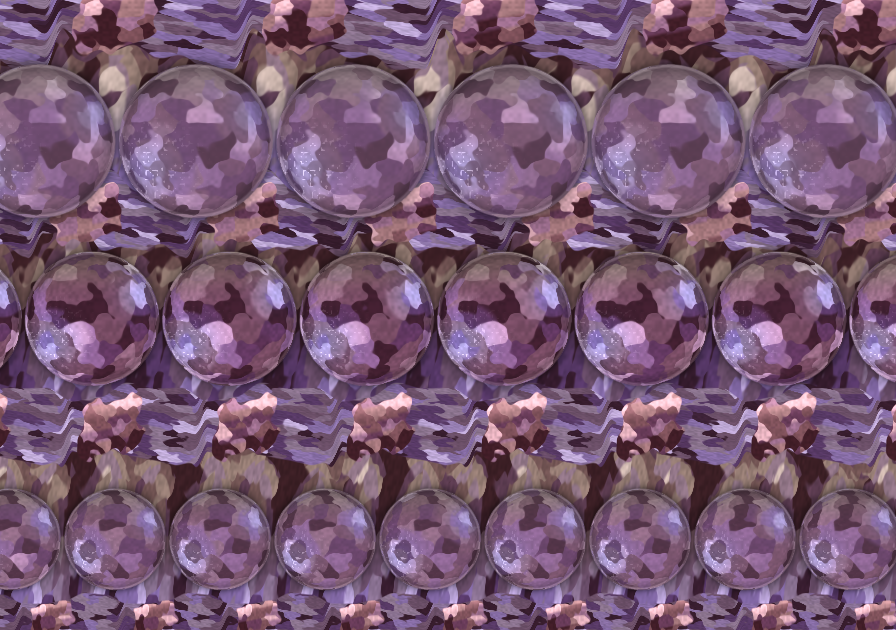
A WebGL 1 fragment shader for this pattern:

```glsl
precision highp float;
// Three rows of faceted glass orbs before terraces of painted rock.
// Every row repeats at its own spacing; tiling Voronoi patches supply the
// brush dabs, and a per-cell jitter makes each repeat slightly different.
uniform vec2 u_resolution;

#define DARK vec3(0.22, 0.115, 0.16)
#define PLUM vec3(0.35, 0.23, 0.36)
#define MAUVE vec3(0.43, 0.32, 0.37)
#define ROSE vec3(0.56, 0.47, 0.51)
#define LILAC vec3(0.54, 0.44, 0.59)
#define PALE vec3(0.78, 0.70, 0.78)
#define PATCH_SHARPNESS 32.0
#define REPEAT_JITTER 0.14
#define GRAIN 0.10
#define ORB_WRAP 16.0

float hash(vec2 p) {
  return fract(sin(dot(p, vec2(127.1, 311.7))) * 43758.5);
}

// Value noise that tiles along x every wrap units.
float noise(vec2 p, float wrap) {
  vec2 c = floor(p), f = fract(p);
  f = f * f * (3.0 - 2.0 * f);
  float x0 = mod(c.x, wrap), x1 = mod(c.x + 1.0, wrap);
  return mix(mix(hash(vec2(x0, c.y)), hash(vec2(x1, c.y)), f.x),
             mix(hash(vec2(x0, c.y + 1.0)), hash(vec2(x1, c.y + 1.0)), f.x), f.y);
}

vec3 palette(float tone) {
  vec3 c = mix(DARK, PLUM, smoothstep(0.13, 0.17, tone));
  c = mix(c, MAUVE, smoothstep(0.32, 0.36, tone));
  c = mix(c, ROSE, smoothstep(0.54, 0.58, tone));
  c = mix(c, LILAC, smoothstep(0.71, 0.75, tone));
  return mix(c, PALE, smoothstep(0.90, 0.96, tone));
}

// Flat dabs of colour with ragged, softly blended borders.
vec3 patches(vec2 p, float wrap, float seed, float bias) {
  vec2 s = vec2(0.0, seed);
  float grain = noise(p * 6.0 + s, wrap * 6.0) - 0.5;
  p += 0.7 * vec2(noise(p * 2.0 + s, wrap * 2.0) - 0.5,
                  noise(p * 2.0 + s + 31.0, wrap * 2.0) - 0.5);
  vec2 base = floor(p);
  vec3 sum = vec3(0.0);
  float total = 0.0;
  for (int j = -1; j <= 1; j++) {
    for (int i = -1; i <= 1; i++) {
      vec2 cell = base + vec2(float(i), float(j));
      vec2 id = vec2(mod(cell.x, wrap), cell.y) + s;
      vec2 site = cell + 0.1 + 0.8 * vec2(hash(id), hash(id + 17.0));
      float tone = hash(id + 43.0) + REPEAT_JITTER * (hash(cell + s) - 0.5);
      float weight = exp(-PATCH_SHARPNESS * distance(p, site));
      sum += weight * palette(tone + bias);
      total += weight;
    }
  }
  return sum / total * (1.0 + 2.0 * GRAIN * grain);
}

// A streaked ledge with a lit boulder, and the rock wall below it.
vec3 terrace(vec3 col, vec2 p, float top, float h, float period,
             float wallPeriod, float phase, float seed) {
  if (p.y < top - 0.05) return col;
  float px = 1.0 / u_resolution.y;
  float u = (p.x - phase) / period, f = fract(u);
  float ramp = f * (1.0 - smoothstep(0.9, 1.0, f));
  float upper = top + h * (0.4 * noise(vec2(u * 5.0, seed), 5.0) - 0.25);
  float lower = top + h * (0.6 + 0.5 * ramp + 0.3 * noise(vec2(u * 8.0, seed), 8.0));

  // Upright columns, shadowed under the ledge.
  float v = (p.x - phase) / wallPeriod, depth = max(p.y - lower, 0.0);
  float column = sin(12.566 * v + 9.0 * p.y + seed);
  vec3 wall = patches(vec2(v * 8.0 + p.y * 7.0, p.y * 20.0), 8.0, seed,
                      0.17 * column + 0.06 - 0.42 * exp(-depth * 30.0));
  wall *= mix(vec3(1.06, 1.05, 0.90), vec3(0.98, 0.96, 1.14), smoothstep(0.06, 0.2, depth));

  // Thin slanted streaks.
  float slant = p.y - 0.16 * period * ramp;
  vec3 slab = patches(vec2(u * 7.0, slant * 85.0), 7.0, seed + 5.0, 0.04);
  slab *= vec3(0.98, 0.97, 1.10);

  // Boulder with a bright upper face.
  vec2 b = vec2((f - 0.28) * period, p.y - top - 0.5 * h);
  b.y += 0.22 * b.x;
  vec2 e = abs(b) - vec2(0.15 * period, 0.25 * h);
  float rough = noise(vec2(u * 16.0, p.y * 60.0 + seed), 16.0) - 0.5;
  float d = length(max(e, 0.0)) + min(max(e.x, e.y), 0.0) - 0.15 * h + 0.018 * rough;
  vec3 stone = patches(vec2(u * 10.0, p.y * 42.0), 10.0, seed + 9.0, 0.08 - 0.55 * b.y / h);
  stone *= vec3(1.16, 1.0, 0.96);
  stone += vec3(0.22, 0.17, 0.17) * (1.0 - smoothstep(-0.38, -0.12, b.y / h));

  vec3 ground = mix(slab, wall, smoothstep(-px, px, p.y - lower));
  ground = mix(stone, ground, smoothstep(-px, px, d));
  return mix(col, ground, smoothstep(-px, px, p.y - upper));
}

// A row of equal glass orbs; haze softens their facets.
vec3 orbRow(vec3 col, vec2 p, float cy, float phase, float spacing,
            float r, float seed, float haze) {
  float k = floor((p.x - phase) / spacing + 0.5);
  vec2 d = vec2(p.x - phase - k * spacing, p.y - cy) / r;
  float m = length(d), px = 1.0 / (r * u_resolution.y);
  if (m > 1.5) return col;
  float z = sqrt(max(1.0 - m * m, 0.0));
  vec2 left = d - vec2(-0.62, 0.36), right = d - vec2(0.72, -0.36);
  float glint = exp(-6.0 * dot(left, left)) + exp(-9.0 * dot(right, right));
  vec2 q = d * 2.9 / (0.6 + 0.4 * z) + vec2((k + 0.5) * ORB_WRAP, 0.0);
  vec3 glass = patches(q, ORB_WRAP, seed, 0.34 * glint - 0.05);
  vec3 tint = mix(vec3(1.02, 1.03, 0.92), vec3(1.10, 0.91, 1.04), smoothstep(-0.85, -0.3, d.y));
  glass *= mix(tint, vec3(0.96, 1.0, 1.24), clamp(glint, 0.0, 1.0));
  glass = mix(glass, vec3(0.52, 0.44, 0.55), haze);
  float speck = smoothstep(0.74, 0.92, noise(d * 34.0 + seed, 512.0));
  glass += 0.28 * speck * exp(-5.0 * dot(left, left));
  glass *= 1.0 - 0.22 * smoothstep(0.8, 0.96, m);
  glass += 0.13 * smoothstep(0.94, 0.975, m);
  col *= 1.0 - 0.4 * exp(-12.0 * max(m - 1.0, 0.0));
  return mix(glass, col, smoothstep(1.0 - px, 1.0 + px, m));
}

void main() {
  vec2 p = gl_FragCoord.xy / u_resolution.y;
  p.y = 1.0 - p.y;
  vec3 col = PLUM;
  col = terrace(col, p, -0.03, 0.12, 0.302, 0.25, 0.10, 3.0);
  col = terrace(col, p, 0.29, 0.10, 0.25, 0.218, 0.069, 21.0);
  col = terrace(col, p, 0.625, 0.105, 0.214, 0.165, 0.116, 47.0);
  col = terrace(col, p, 0.95, 0.06, 0.1635, 0.1635, 0.037, 71.0);
  col = orbRow(col, p, 0.224, 0.061, 0.25, 0.122, 90.0, 0.4);
  col = orbRow(col, p, 0.506, 0.146, 0.2181, 0.1065, 113.0, 0.05);
  col = orbRow(col, p, 0.856, 0.016, 0.1667, 0.0805, 137.0, 0.3);
  gl_FragColor = vec4(clamp(col, 0.0, 1.0), 1.0);
}
```
